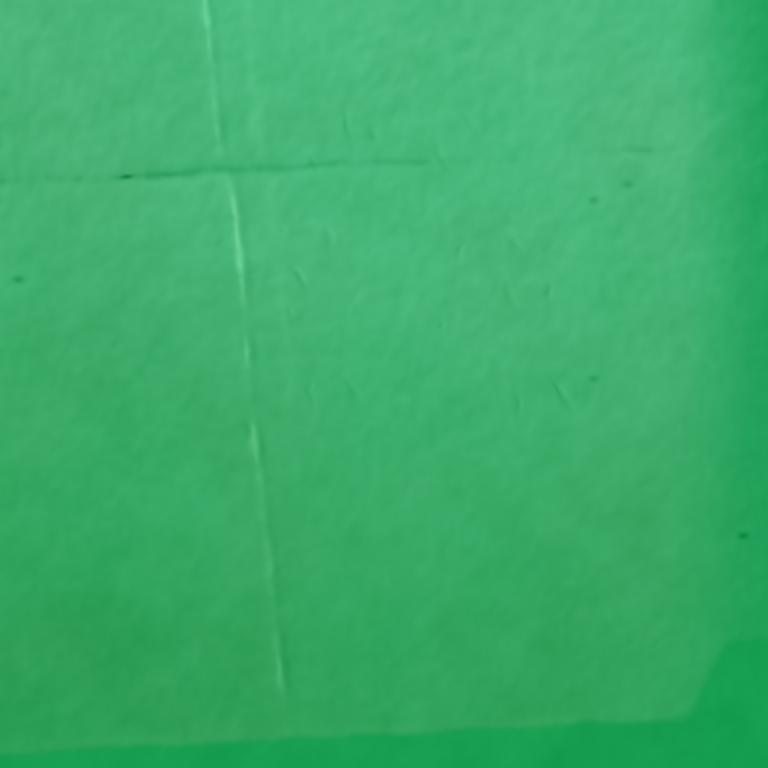
Write a WebGL 2 fragment shader that draws this texture.

```glsl
#version 300 es
precision highp float;

#define SHADE_GREEN vec3(0.183, 0.630, 0.350)
#define LIGHT_GREEN vec3(0.298, 0.726, 0.492)
#define EDGE_GREEN vec3(0.095, 0.622, 0.335)
#define BAND_GREEN vec3(0.080, 0.618, 0.310)
#define RELIEF 0.055
#define MOTTLE 0.34
#define FIBRE 0.024
#define CREASE_WIDTH 0.0042
#define SCUFFS 26
#define SPECKS 5

uniform vec2 u_resolution;
out vec4 fragColor;

float hash(vec2 p) {
    vec3 q = fract(vec3(p.xyx) * 0.1031);
    q += dot(q, q.yzx + 33.33);
    return fract((q.x + q.y) * q.z);
}

float noise(vec2 p) {
    vec2 i = floor(p), f = fract(p);
    f = f * f * (3.0 - 2.0 * f);
    float low = mix(hash(i), hash(i + vec2(1, 0)), f.x);
    float high = mix(hash(i + vec2(0, 1)), hash(i + vec2(1, 1)), f.x);
    return mix(low, high, f.y);
}

float fbm(vec2 p) {
    float sum = 0.0, gain = 0.5;
    for (int i = 0; i < 4; i++) {
        sum += gain * noise(p);
        p = mat2(1.6, 1.2, -1.2, 1.6) * p + 17.3;
        gain *= 0.5;
    }
    return sum;
}

float ridge(float d, float width) {
    return exp(-d * d / (width * width));
}

// Surface height: slanted wrinkles over fine fibres
float paperHeight(vec2 p) {
    vec2 slanted = mat2(0.8, -0.6, 0.6, 0.8) * p;
    return fbm(slanted * vec2(16.0, 27.0) + 40.0) + 0.35 * noise(p * vec2(85.0, 65.0));
}

// Vertical fold: pale, patchy ridge with a shaded right flank
float verticalCrease(vec2 p) {
    float centre = 0.277 + 0.096 * (1.0 - p.y) - 0.010 * smoothstep(0.76, 0.80, p.y)
                 + 0.010 * (fbm(vec2(p.y * 14.0, 2.0)) - 0.47);
    float d = p.x - centre;
    float patches = smoothstep(0.25, 0.75, fbm(vec2(p.y * 26.0, 9.0)));
    float strength = smoothstep(0.07, 0.13, p.y) * (0.12 + 1.1 * patches);
    strength *= 1.0 - 0.95 * ridge(p.y - 0.782, 0.018);
    strength *= 0.60 + 0.7 * ridge(p.y - 0.72, 0.09) + 0.4 * smoothstep(0.93, 0.98, p.y);
    float width = CREASE_WIDTH * (0.7 + 0.8 * noise(vec2(p.y * 45.0, 6.0)));
    float faint = ridge(d - 0.052, 0.010) * smoothstep(0.42, 0.52, p.y) * noise(p * vec2(50.0, 30.0));
    return strength * (0.085 * ridge(d, width) + 0.020 * ridge(d, 0.013))
         - 0.035 * (0.3 + patches) * smoothstep(0.07, 0.13, p.y) * ridge(d - 0.009, 0.006) + 0.03 * faint;
}

// Horizontal fold: dark dashes, heavier on the left
float horizontalCrease(vec2 p) {
    float centre = 0.765 + 0.046 * p.x + 0.012 * (fbm(vec2(p.x * 18.0, 5.0)) - 0.47);
    float d = p.y - centre;
    float dashes = smoothstep(0.36, 0.66, fbm(vec2(p.x * 24.0, 31.0)));
    float strength = mix(1.0, 0.5, smoothstep(0.25, 0.4, p.x)) * (1.0 - smoothstep(0.82, 0.97, p.x));
    strength *= 0.10 + 0.9 * max(dashes, 0.85 * ridge(p.x - 0.23, 0.06));
    float width = CREASE_WIDTH * (0.8 + 0.8 * noise(vec2(p.x * 40.0, 12.0)));
    float nick = ridge(p.x - 0.165, 0.009) * ridge(d, 0.003);
    return strength * (0.022 * ridge(d + 0.011, 0.008) - 0.075 * ridge(d, width)
         - 0.020 * ridge(d - 0.006, 0.012)) - 0.16 * nick;
}

// Short soft dents, broken up, each with a lit and a shaded side
float scuffMarks(vec2 p) {
    float sum = 0.0;
    vec2 warp = 0.010 * vec2(noise(p * 55.0), noise(p * 55.0 + 20.0));
    for (int i = 0; i < SCUFFS; i++) {
        float k = float(i) + 1.0;
        vec2 q = p + warp - vec2(0.28 + 0.5 * hash(vec2(k, 3.0)), 0.44 + 0.42 * hash(vec2(k, 8.0)));
        float angle = 0.2 - 0.9 * hash(vec2(k, 14.0));
        q = mat2(cos(angle), sin(angle), -sin(angle), cos(angle)) * q;
        float along = ridge(q.y, 0.006 + 0.012 * hash(vec2(k, 21.0)));
        sum += along * (0.2 + 0.8 * hash(vec2(k, 27.0)))
             * (0.032 * ridge(q.x - 0.006, 0.0045) - 0.045 * ridge(q.x, 0.0045));
    }
    return sum * (0.5 + noise(p * 70.0));
}

float darkSpecks(vec2 p) {
    float sum = 0.0;
    for (int i = 0; i < SPECKS; i++) {
        float k = float(i) + 1.0;
        vec2 q = p - vec2(hash(vec2(k, 51.0)), 0.3 + 0.5 * hash(vec2(k, 63.0)));
        sum += ridge(length(q * vec2(0.65, 1.0)), 0.0045) * (0.05 + 0.05 * hash(vec2(k, 70.0)));
    }
    return sum;
}

void main() {
    vec2 p = gl_FragCoord.xy / u_resolution;

    // Broad lighting and colour drift
    float tone = smoothstep(-0.02, 0.92, p.y + 0.05 * (p.x - 0.5));
    tone -= 0.16 * (1.0 - smoothstep(0.0, 0.45, p.x));
    tone += MOTTLE * (fbm(p * vec2(7.0, 6.0)) - 0.47) + 0.30 * (fbm(p * 24.0 + 9.0) - 0.47);
    vec3 colour = mix(SHADE_GREEN, LIGHT_GREEN, clamp(tone, -0.12, 1.12));
    colour += vec3(0.035, -0.018, -0.010) * (fbm(p * 6.0 + 3.0) - 0.47);
    float edge = smoothstep(0.86, 1.03, p.x + 0.05 * (fbm(p * 7.0) - 0.47));
    colour = mix(colour, EDGE_GREEN, 0.88 * edge);

    // Relief, folds and marks
    float slope = paperHeight(p) - paperHeight(p + vec2(-0.005, 0.006));
    float light = RELIEF * slope * mix(0.6, 1.1, smoothstep(0.2, 0.9, p.y));
    light += FIBRE * (fbm(p * vec2(62.0, 50.0) + 70.0) - 0.47);
    light += verticalCrease(p) + horizontalCrease(p) + scuffMarks(p) - darkSpecks(p);
    colour += light * vec3(1.1, 0.9, 1.0);

    // Darker band below the sheet, stepping up at the right corner
    float border = 0.018 + 0.052 * p.x + 0.100 * smoothstep(0.885, 0.955, p.x)
                 + 0.010 * (fbm(vec2(p.x * 26.0, 4.0)) - 0.47);
    float soft = 0.006 + 0.012 * ridge(p.x - 0.915, 0.03);
    float below = 1.0 - smoothstep(-soft, soft, p.y - border);
    colour += 0.014 * noise(vec2(p.x * 20.0, 8.0)) * ridge(p.y - border - 0.008, 0.007) * (1.0 - edge);
    vec3 band = BAND_GREEN + 0.04 * (fbm(p * 18.0) - 0.47) + 0.4 * light;
    colour = mix(colour, band, 0.9 * below);

    fragColor = vec4(clamp(colour, 0.0, 1.0), 1.0);
}
```
